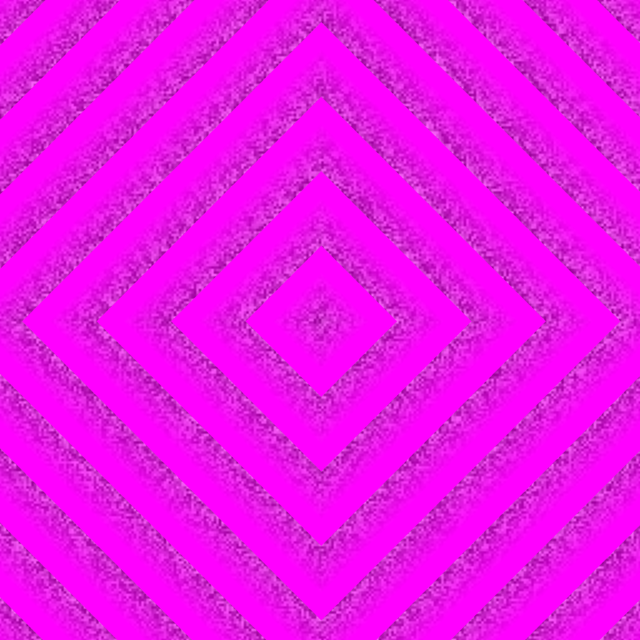
This pattern is drawn by a WebGL 1 fragment shader. Its source:

```glsl
precision highp float;
uniform vec2 u_resolution;

float hash(vec2 p) {
    return fract(sin(dot(p, vec2(12.9898, 78.233))) * 43758.5453);
}

// Softly blended random grain
float grain(vec2 p) {
    vec2 cell = floor(p);
    vec2 blend = smoothstep(0.0, 1.0, fract(p));
    float low = mix(hash(cell), hash(cell + vec2(1.0, 0.0)), blend.x);
    float high = mix(hash(cell + vec2(0.0, 1.0)), hash(cell + 1.0), blend.x);
    return mix(low, high, blend.y);
}

void main() {
    vec2 uv = gl_FragCoord.xy / u_resolution;

    // Concentric diamonds, counted outward from the centre
    vec2 offset = abs(uv - vec2(0.502, 0.498));
    float ring = (offset.x + offset.y) / 0.1164;
    float phase = fract(ring);

    // Grain starts at each diamond edge and fades outward
    float edge = max(smoothstep(0.0, 0.03, phase), step(ring, 0.5));
    float strength = 0.44 * edge * max(0.0, 1.0 - phase / 0.66);

    vec3 magenta = vec3(1.0, 0.0, 1.0);
    vec3 gray = vec3(grain(uv * 256.0) * 0.95);
    gl_FragColor = vec4(mix(magenta, gray, strength), 1.0);
}
```
